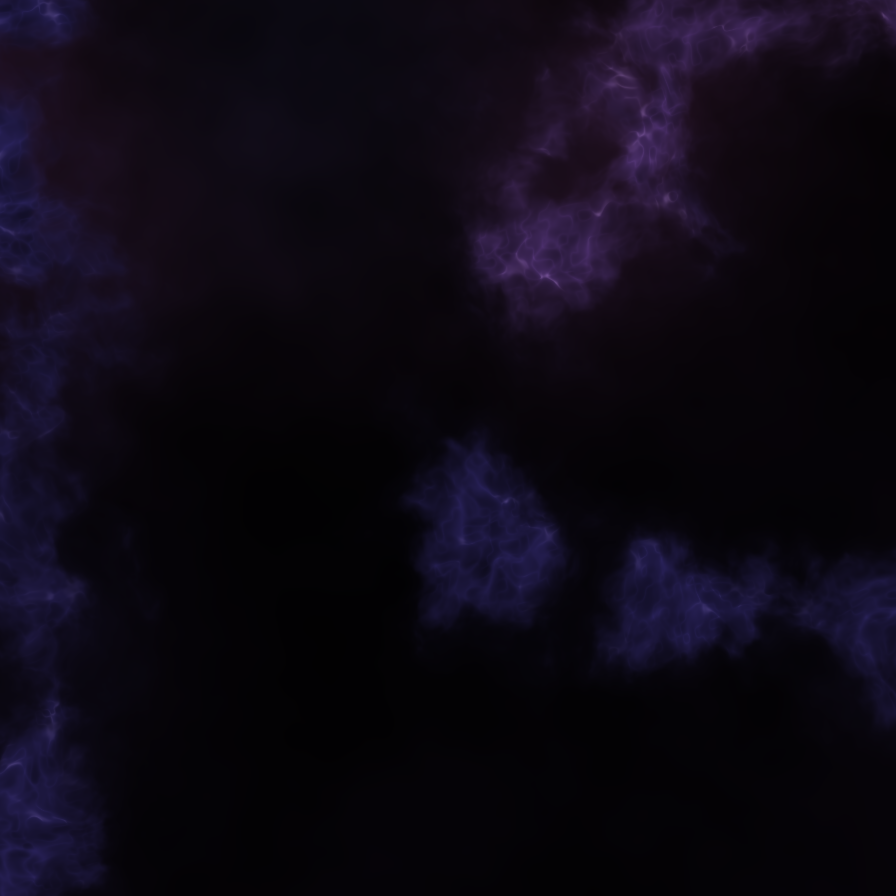
Reproduce this texture procedurally as a WebGL 2 fragment shader.

```glsl
#version 300 es
precision highp float;
// Dark deep-space nebula: ragged banks of indigo and violet gas on near black.
// Bank shapes are soft distance fields, warped and torn by fractal noise;
// ridged noise adds short glowing knots, and broad noise a dim haze.

#define WARP 0.20
#define TEAR 3.3
#define TEAR_SCALE 11.0
#define FILAMENT_SCALE 25.0
#define HAZE_SCALE 2.6
#define INDIGO vec3(0.14, 0.115, 0.31)
#define VIOLET vec3(0.265, 0.165, 0.38)
#define SPARK vec3(0.42, 0.36, 0.42)
#define RED_HAZE vec3(0.095, 0.034, 0.055)
#define BLUE_HAZE vec3(0.05, 0.05, 0.10)
#define SPACE vec3(0.011, 0.007, 0.018)

uniform vec2 u_resolution;
out vec4 fragColor;

const mat2 OCTAVE_TURN = mat2(1.6, 1.2, -1.2, 1.6);

float hash(vec2 p) {
    vec3 q = fract(vec3(p.xyx) * 0.1031);
    q += dot(q, q.yzx + 33.33);
    return fract((q.x + q.y) * q.z);
}

float noise(vec2 p) {
    vec2 cell = floor(p);
    vec2 f = fract(p);
    vec2 s = f * f * f * (f * (f * 6.0 - 15.0) + 10.0);
    float low = mix(hash(cell), hash(cell + vec2(1, 0)), s.x);
    float high = mix(hash(cell + vec2(0, 1)), hash(cell + vec2(1, 1)), s.x);
    return mix(low, high, s.y);
}

// Layered noise, normalised to 0..1
float fbm(vec2 p) {
    float sum = 0.0, total = 0.0, amp = 0.5;
    for (int i = 0; i < 5; i++) {
        sum += amp * noise(p);
        total += amp;
        p = OCTAVE_TURN * p + 17.3;
        amp *= 0.55;
    }
    return sum / total;
}

// Ridged noise with rounded crests, broken up by its finer octaves
float filaments(vec2 p) {
    float sum = 0.0, total = 0.0, amp = 0.5;
    for (int i = 0; i < 3; i++) {
        float valley = 2.0 * noise(p) - 1.0;
        float ridge = 1.0 - sqrt(valley * valley + 0.006);
        sum += amp * ridge * ridge;
        total += amp;
        p = OCTAVE_TURN * p + 9.1;
        amp *= 0.7;
    }
    return sum / total;
}

float segment(vec2 p, vec2 a, vec2 b) {
    vec2 ab = b - a;
    return length(p - a - ab * clamp(dot(p - a, ab) / dot(ab, ab), 0.0, 1.0));
}

// Distance to the violet bank, in units of its radius
float violetBank(vec2 p) {
    float arm = segment(p, vec2(0.61, 0.77), vec2(0.75, 0.96));
    float crest = segment(p, vec2(0.76, 0.98), vec2(1.05, 1.01));
    return min(arm / 0.095, crest / 0.075);
}

// Distance to the indigo banks, in units of their radius
float indigoBanks(vec2 p) {
    float bulge = exp(-40.0 * (p.y - 0.66) * (p.y - 0.66));
    float column = abs(p.x - 0.025 - 0.07 * bulge) / 0.065;
    float island = segment(p, vec2(0.50, 0.47), vec2(0.57, 0.37)) / 0.056;
    float shelf = segment(p, vec2(0.72, 0.29), vec2(1.05, 0.28)) / 0.048;
    return min(column, min(island, shelf));
}

void main() {
    vec2 p = gl_FragCoord.xy / u_resolution;

    // Gas density, with a thin veil around it
    vec2 drift = vec2(fbm(p * 5.0 + 3.7), fbm(p * 5.0 + 41.2)) - 0.5;
    vec2 q = p + WARP * drift;
    float violetDist = violetBank(q);
    float bankDist = min(violetDist, indigoBanks(q));
    float tear = TEAR * (fbm(p * TEAR_SCALE + drift + 11.0) - 0.5);
    float field = 0.9 * (1.0 - bankDist) + tear;
    float density = smoothstep(-0.3, 1.25, field);
    float veil = smoothstep(-1.3, 0.8, field - 0.3 * tear);

    // Dim haze, stronger toward the top and around the banks
    float height = smoothstep(0.35, 0.95, p.y);
    float cloud = smoothstep(0.2, 0.75, fbm(p * HAZE_SCALE + 5.0));
    float halo = exp(-0.55 * max(bankDist - 0.5, 0.0));
    vec2 blueOffset = (p - vec2(0.34, 0.95)) / vec2(0.20, 0.26);
    float blueGlow = exp(-dot(blueOffset, blueOffset));
    float openSky = 1.0 - smoothstep(0.6, 0.85, p.x - 0.3 * p.y + 0.15);
    float redGlow = height * (0.25 + 0.6 * openSky) * (1.0 - 0.75 * blueGlow);
    vec3 color = SPACE * (0.35 + cloud);
    color += RED_HAZE * (0.3 + 0.7 * cloud) * (0.07 + 0.65 * redGlow + 0.3 * halo * height);
    color += BLUE_HAZE * (blueGlow * (0.45 + 0.5 * cloud) + 0.06 * cloud + 0.1 * halo);

    // Glowing gas and its bright knots
    float heat = 1.0 - smoothstep(0.7, 2.2, violetDist);
    vec3 tint = mix(INDIGO, VIOLET, heat);
    float thread = filaments(p * FILAMENT_SCALE + drift * 2.0);
    color += tint * 0.16 * veil;
    color = mix(color, tint * (0.5 + 0.75 * thread), density);
    float knots = smoothstep(0.4, 0.75, noise(p * 21.0 + 63.0));
    float spark = smoothstep(0.55, 0.95, thread) * knots * density * density;
    color += SPARK * spark * mix(0.35, 1.0, heat);

    fragColor = vec4(color, 1.0);
}
```
